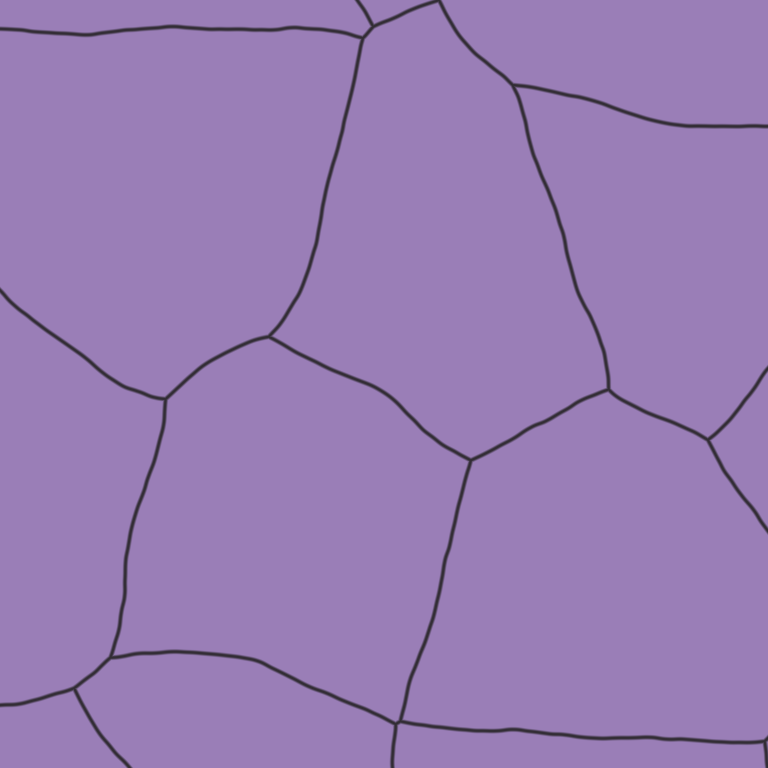
A Shadertoy shader for this pattern:

```glsl
// Thin dark cracks dividing a flat violet ground into large irregular cells.
// A jittered Voronoi diagram is bent by layered noise; the distance to its
// borders is corrected for the bending, so the lines keep an even width.

const vec3 GROUND_COLOR = vec3(0.602, 0.493, 0.719);
const vec3 CRACK_COLOR  = vec3(0.195, 0.175, 0.205);

const float CELLS_PER_SIDE = 2.65;
const float SITE_JITTER    = 0.92;
const float CRACK_CORE     = 0.0004;  // half width of the fully dark core
const float CRACK_EDGE     = 0.0043;  // half width where the ground begins
const vec2  PATTERN_OFFSET = vec2(7.3, 4.6);

// Bending layers: x = frequency, y = amplitude, in canvas units
const vec2 BROAD_BEND  = vec2(3.5, 0.045);
const vec2 MEDIUM_BEND = vec2(9.0, 0.010);
const vec2 FINE_BEND   = vec2(45.0, 0.001);

vec2 hash2(vec2 p) {
    vec3 q = fract(p.xyx * vec3(0.1031, 0.1030, 0.0973));
    q += dot(q, q.yzx + 33.33);
    return fract((q.xx + q.yz) * q.zy);
}

// Smooth two-channel value noise in -1..1
vec2 noise2(vec2 p) {
    vec2 cell = floor(p);
    vec2 f = p - cell;
    f = f * f * f * (f * (f * 6.0 - 15.0) + 10.0);
    vec2 low  = mix(hash2(cell), hash2(cell + vec2(1.0, 0.0)), f.x);
    vec2 high = mix(hash2(cell + vec2(0.0, 1.0)), hash2(cell + 1.0), f.x);
    return 2.0 * mix(low, high, f.y) - 1.0;
}

vec2 bendLayer(vec2 p, vec2 layer, float seed) {
    return layer.y * noise2(p * layer.x + seed);
}

// Canvas position to bent Voronoi space
vec2 bend(vec2 p) {
    vec2 shift = bendLayer(p, BROAD_BEND, 11.7)
               + bendLayer(p, MEDIUM_BEND, 47.2)
               + bendLayer(p, FINE_BEND, 83.9);
    return (p + shift) * CELLS_PER_SIDE + PATTERN_OFFSET;
}

vec2 site(vec2 cell) {
    return cell + 0.5 + SITE_JITTER * (hash2(cell + 19.0) - 0.5);
}

// Distance to the nearest cell border, in canvas units
float borderDistance(vec2 p) {
    const float STEP = 0.001;
    vec2 q = bend(p);
    mat2 jacobian = mat2(bend(p + vec2(STEP, 0.0)) - q,
                         bend(p + vec2(0.0, STEP)) - q) / STEP;

    // Find the site that owns this point
    vec2 home = floor(q);
    vec2 ownerCell = home;
    vec2 owner = vec2(0.0);
    float nearest = 1e5;
    for (int y = -2; y <= 2; y++)
    for (int x = -2; x <= 2; x++) {
        vec2 cell = home + vec2(x, y);
        vec2 toSite = site(cell) - q;
        float d = dot(toSite, toSite);
        if (d < nearest) {
            nearest = d;
            owner = toSite;
            ownerCell = cell;
        }
    }

    // Measure to the bisector shared with each neighbouring site
    float border = 1e5;
    for (int y = -2; y <= 2; y++)
    for (int x = -2; x <= 2; x++) {
        if (x == 0 && y == 0) continue;
        vec2 other = site(ownerCell + vec2(x, y)) - q;
        vec2 normal = normalize(other - owner);
        float d = dot(0.5 * (owner + other), normal);
        float stretch = max(length(normal * jacobian), 0.3 * CELLS_PER_SIDE);
        border = min(border, d / stretch);
    }
    return border;
}

void mainImage(out vec4 fragColor, in vec2 fragCoord) {
    float side = min(iResolution.x, iResolution.y);
    vec2 p = fragCoord / side;

    // Keep the soft edge at least about a pixel wide on small canvases
    float edge = max(CRACK_EDGE, CRACK_CORE + 1.0 / side);
    float crack = 1.0 - smoothstep(CRACK_CORE, edge, borderDistance(p));

    fragColor = vec4(mix(GROUND_COLOR, CRACK_COLOR, crack), 1.0);
}
```
